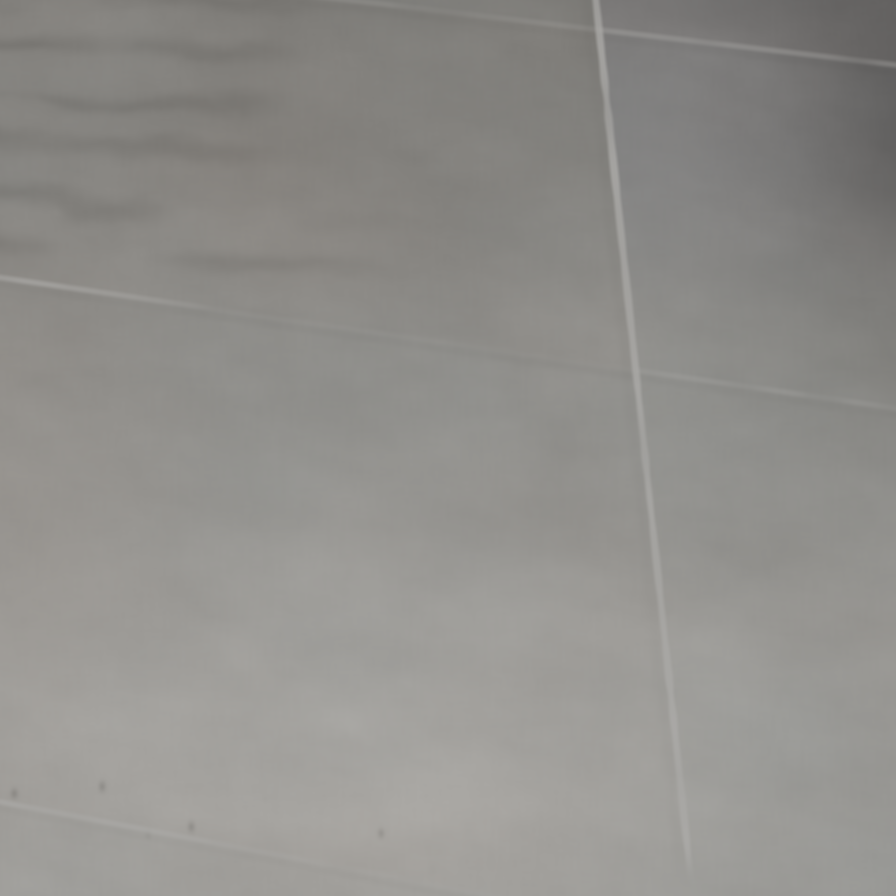
Write a Shadertoy shader that draws this texture.

```glsl
const vec3 WARM = vec3(0.009, -0.002, -0.011);
const vec3 COOL = vec3(-0.003, 0.001, -0.002);
const vec3 GROUT = vec3(0.67, 0.665, 0.655);

float hash(vec2 p) {
    vec3 q = fract(vec3(p.xyx) * 0.1031);
    q += dot(q, q.yzx + 33.33);
    return fract((q.x + q.y) * q.z);
}

float noise(vec2 p) {
    vec2 i = floor(p), f = fract(p);
    f = f * f * (3.0 - 2.0 * f);
    return mix(mix(hash(i), hash(i + vec2(1, 0)), f.x),
               mix(hash(i + vec2(0, 1)), hash(i + vec2(1, 1)), f.x), f.y);
}

// Layered noise, centred on zero
float clouds(vec2 p) {
    float sum = 0.0, amp = 0.5;
    for (int i = 0; i < 4; i++) {
        sum += amp * (noise(p) - 0.5);
        p = mat2(1.6, 1.2, -1.2, 1.6) * p + 7.3;
        amp *= 0.5;
    }
    return sum;
}

// Perspective spacing of the rows, measured down the left edge
float rowToEdge(float row) {
    return -0.046 + 0.286 * row / (1.0 - 0.196 * row);
}

float edgeToRow(float edge) {
    float d = edge + 0.046;
    return d / (0.286 + 0.196 * d);
}

float rowJointY(float row, float x) {
    float edge = rowToEdge(row);
    return edge + (0.122 + 0.077 * edge) * x;
}

float lineMask(float dist, float halfWidth, float soft) {
    return 1.0 - smoothstep(halfWidth - soft, halfWidth + soft, abs(dist));
}

float blob(vec2 p, vec2 centre, vec2 radius) {
    vec2 d = (p - centre) / radius;
    return exp(-dot(d, d));
}

// Broken, wavy dark ripples lying across a tile
float ripples(vec2 p) {
    float along = p.y - 0.06 * p.x + 0.045 * clouds(p * vec2(9.0, 12.0));
    float wave = 0.5 + 0.5 * cos(6.2832 * (along - 0.048) / 0.058);
    float patchy = smoothstep(0.25, 0.8, noise(p * vec2(8.0, 24.0) + 3.0));
    return wave * wave * patchy * (1.0 - smoothstep(0.1, 0.65, p.x));
}

// Sparse small stains, one candidate per grid cell
float flecks(vec2 p, float cells) {
    vec2 id = floor(p * cells);
    vec2 centre = 0.3 + 0.4 * vec2(hash(id + 5.0), hash(id + 19.0));
    float present = step(0.72, hash(id + 41.0));
    return present * blob(fract(p * cells), centre, vec2(0.09, 0.13));
}

// Broad light falling off toward the top and the upper right corner
float lighting(vec2 p) {
    float light = mix(0.498, 0.622, smoothstep(-0.1, 1.0, p.y));
    light += 0.018 * blob(p, vec2(0.4, 0.75), vec2(0.45, 0.35));
    light -= 0.135 * blob(p, vec2(1.06, 0.14), vec2(0.17, 0.20));
    light -= 0.055 * blob(p, vec2(0.88, -0.04), vec2(0.27, 0.08));
    return light - 0.022 * smoothstep(0.72, 1.0, p.x);
}

void mainImage(out vec4 fragColor, in vec2 fragCoord) {
    vec2 p = fragCoord / iResolution.xy;
    p.y = 1.0 - p.y;
    float soft = max(0.0028, 1.0 / iResolution.y);

    // Tile indices, blended softly across the joints
    float sideDist = p.x - (0.665 + 0.108 * p.y);
    float col = smoothstep(-0.004, 0.004, sideDist);
    float row = -1.0;
    for (int i = 0; i < 3; i++) {
        row += smoothstep(-0.004, 0.004, p.y - rowJointY(float(i), p.x));
    }
    float edge = (p.y - 0.122 * p.x) / (1.0 + 0.077 * p.x);
    vec2 tile = vec2(step(0.0, sideDist), floor(edgeToRow(edge)));

    // Stone tone with cloudy mottling
    vec2 q = vec2(p.x, p.y - 0.1 * p.x);
    float tone = lighting(p);
    tone += 0.055 * clouds(q * vec2(3.0, 6.5) + 4.7);
    tone += 0.034 * clouds(q * vec2(8.0, 17.0) + 11.0);
    tone += 0.016 * clouds(q * vec2(26.0, 38.0) + 31.0);
    float firstRow = 1.0 - min(abs(row), 1.0);
    tone -= 0.045 * ripples(p) * firstRow * (1.0 - col);

    // Fine woven grain
    tone += 0.004 * (noise(p * vec2(240.0, 55.0)) - 0.5);
    tone += 0.003 * (noise(p * vec2(80.0, 260.0)) - 0.5);

    // Warm and cool tint by tile and by patch
    float warmth = 0.42 + 0.16 * cos(row * 1.5 + col * 2.4);
    warmth += 0.3 * blob(p, vec2(0.0, 0.6), vec2(0.3, 0.25));
    warmth += 0.3 * blob(p, vec2(0.5, 0.93), vec2(0.3, 0.08));
    warmth += 1.0 * clouds(q * vec2(3.5, 5.0) + 23.0);
    vec3 color = tone + vec3(0.003, 0.0, -0.009);
    color += mix(COOL, WARM, clamp(warmth, 0.0, 1.0));
    color.b += 0.011 * col * (1.0 - smoothstep(0.15, 0.42, p.y));

    // Row joints: worn faint lines, clearest at the left
    for (int i = 0; i < 3; i++) {
        float n = float(i);
        float d = p.y - rowJointY(n, p.x);
        float lower = step(0.5, n);
        float left = 1.0 - smoothstep(0.06, mix(0.3, 0.5, n - 1.0), p.x);
        float wear = smoothstep(0.1, 0.8, noise(vec2(p.x * 24.0, n * 5.0 + 2.0)));
        float bright = 0.08 + 0.16 * tile.x + 0.5 * lower * left + 0.1 * (1.0 - lower);
        bright *= 0.45 + 0.65 * wear;
        color = mix(color, GROUT, bright * lineMask(d, 0.003, soft));
        color -= 0.010 * lineMask(d - 0.008, 0.004, 0.004);
    }

    // Column joint, brighter and wider, fading out near the bottom
    float fade = 1.0 - smoothstep(0.94, 0.99, p.y);
    float ragged = 0.0038 + 0.0014 * (noise(vec2(3.0, p.y * 45.0)) - 0.5);
    float strength = 0.55 + 0.35 * noise(vec2(7.0, p.y * 16.0));
    color -= 0.010 * fade * lineMask(sideDist + 0.010, 0.006, 0.006);
    color = mix(color, GROUT, strength * fade * lineMask(sideDist, ragged, soft));

    // Stains gathered along the lowest joint
    float nearJoint = lineMask(p.y - rowJointY(2.0, p.x) + 0.025, 0.03, 0.01);
    color -= 0.07 * flecks(p, 22.0) * nearJoint * (1.0 - smoothstep(0.4, 0.5, p.x));

    fragColor = vec4(clamp(color, 0.0, 1.0), 1.0);
}
```
